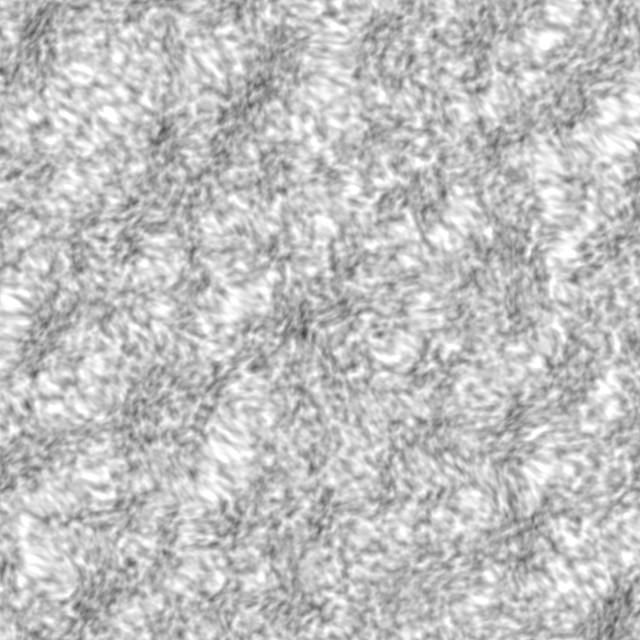
A Shadertoy shader for this texture:

```glsl
// Grey rough plaster: a soft diagonal relief lit from one side, covered in fine grain.
// The relief is the slope of layered gradient noise along the light direction;
// its height also warps the grain, stretching it on lit slopes and squeezing it in shade.

const vec2  LIGHT_DIR     = vec2(0.88, -0.475);
const float MEAN_GREY     = 0.757;
const float RELIEF_SHADE  = 0.085;
const float GRAIN_SHADE   = 0.41;
const float GRAIN_STRETCH = 0.28;
const float RELIEF_SCALE  = 6.0;
const float GRAIN_SCALE   = 40.0;

// Random vector in -1..1 for a lattice cell
vec2 hashGradient(vec2 cell) {
    vec3 p = fract(cell.xyx * vec3(0.1031, 0.1030, 0.0973));
    p += dot(p, p.yzx + 33.33);
    return fract((p.xx + p.yz) * p.zy) * 2.0 - 1.0;
}

// Gradient noise with quintic blending
float gradientNoise(vec2 p) {
    vec2 cell = floor(p);
    vec2 f = p - cell;
    vec2 blend = f * f * f * (f * (f * 6.0 - 15.0) + 10.0);
    float a = dot(hashGradient(cell), f);
    float b = dot(hashGradient(cell + vec2(1, 0)), f - vec2(1, 0));
    float c = dot(hashGradient(cell + vec2(0, 1)), f - vec2(0, 1));
    float d = dot(hashGradient(cell + vec2(1, 1)), f - vec2(1, 1));
    return mix(mix(a, b, blend.x), mix(c, d, blend.x), blend.y);
}

// Layered noise; each octave is turned to hide the lattice
float layeredNoise(vec2 p, float scale, float lacunarity, vec3 weights, float seed) {
    const mat2 turn = mat2(0.8, 0.6, -0.6, 0.8);
    float sum = 0.0;
    for (int i = 0; i < 3; i++) {
        p = turn * p;
        sum += weights[i] * gradientNoise(p * scale + seed);
        scale *= lacunarity;
        seed += 41.7;
    }
    return sum;
}

// Broad height field; weights fall with frequency so slopes stay comparable
float reliefHeight(vec2 p) {
    return layeredNoise(p, RELIEF_SCALE, 2.0, vec3(1.0, 0.46, 0.15), 17.3) / RELIEF_SCALE;
}

// Central difference of the height along a direction
float reliefSlope(vec2 p, vec2 dir) {
    const float stepSize = 0.004;
    vec2 offset = dir * stepSize;
    return (reliefHeight(p + offset) - reliefHeight(p - offset)) / (2.0 * stepSize);
}

// Fine speckle
float grain(vec2 p) {
    return layeredNoise(p, GRAIN_SCALE, 1.85, vec3(0.6, 1.0, 0.3), 163.9);
}

void mainImage(out vec4 fragColor, in vec2 fragCoord) {
    vec2 uv = fragCoord / iResolution.y;

    // Relief shading and the grain carried by it
    float slope = reliefSlope(uv, LIGHT_DIR);
    vec2 warped = uv - LIGHT_DIR * GRAIN_STRETCH * reliefHeight(uv);
    float speckle = grain(warped);

    float grey = MEAN_GREY + RELIEF_SHADE * slope + GRAIN_SHADE * speckle;
    fragColor = vec4(vec3(clamp(grey, 0.0, 1.0)), 1.0);
}
```
